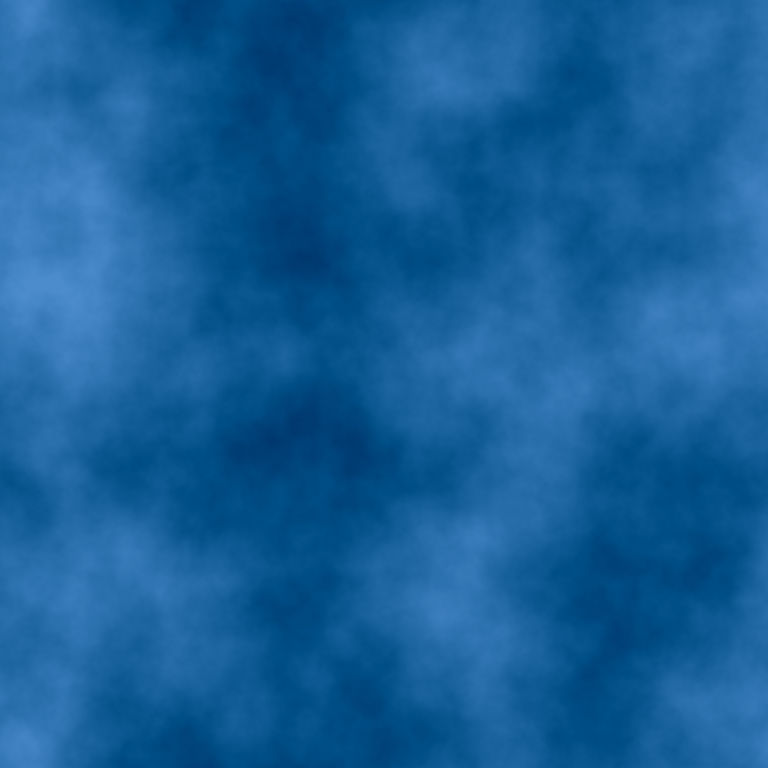
A Shadertoy shader for this texture:

```glsl
// Soft blue clouds: seamless fractal gradient noise tinted from deep navy to sky blue.

// Pseudo-random unit vector for a lattice cell of one octave
vec2 randomGradient(vec2 cell, float seed) {
    uvec3 key = uvec3(cell, seed) * uvec3(1597u, 3812u, 2741u);
    uint h = (key.x ^ (key.y + 977u) ^ (key.z << 7)) * 747796u + 28913u;
    h = (h ^ (h >> 15)) * 739171u;
    h = (h ^ (h >> 13)) * 277803u;
    h ^= h >> 16;
    float angle = 6.28318 * float(h & 65535u) / 65536.0;
    return vec2(cos(angle), sin(angle));
}

// Contribution of one cell corner, wrapped so the noise tiles
float corner(vec2 cell, vec2 local, vec2 offset, float period, float seed) {
    return dot(randomGradient(mod(cell + offset, period), seed), local - offset);
}

float gradientNoise(vec2 p, float period, float seed) {
    vec2 cell = floor(p);
    vec2 f = fract(p);
    vec2 blend = f * f * f * (f * (f * 6.0 - 15.0) + 10.0);
    float bottom = mix(corner(cell, f, vec2(0, 0), period, seed),
                       corner(cell, f, vec2(1, 0), period, seed), blend.x);
    float top = mix(corner(cell, f, vec2(0, 1), period, seed),
                    corner(cell, f, vec2(1, 1), period, seed), blend.x);
    return mix(bottom, top, blend.y);
}

// Octaves are shifted against each other to hide the lattice
float clouds(vec2 uv) {
    float sum = 0.0;
    float amplitude = 1.0;
    float frequency = 3.0;
    for (int octave = 0; octave < 7; octave++) {
        float seed = float(octave) + 1.0;
        vec2 shift = seed * vec2(0.37, 0.61);
        sum += amplitude * gradientNoise(uv * frequency + shift, frequency, seed);
        amplitude *= 0.53;
        frequency *= 2.0;
    }
    return sum;
}

void mainImage(out vec4 fragColor, in vec2 fragCoord) {
    vec2 uv = fragCoord / iResolution.xy;
    float density = clamp(4.47 * clouds(uv), -2.7, 3.1);

    // Linear ramp around the mid blue; red runs out in the darkest parts
    vec3 midBlue = vec3(0.08, 0.37, 0.60);
    vec3 brightening = vec3(0.070, 0.057, 0.065);
    fragColor = vec4(clamp(midBlue + density * brightening, 0.0, 1.0), 1.0);
}
```
